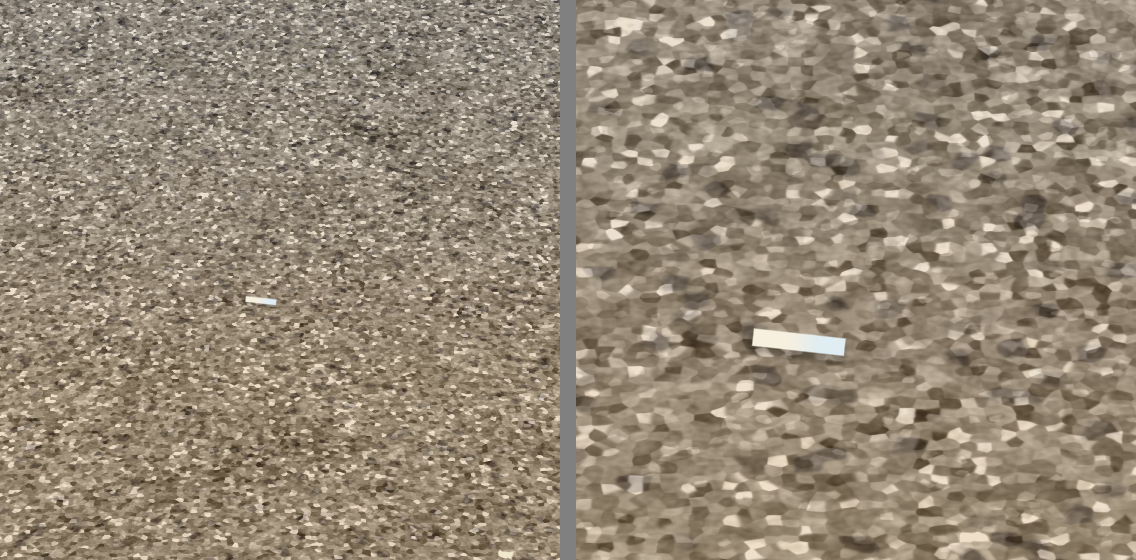
Left: the whole. Right: its middle third, enlarged.
Give the GLSL for this texture, as a Shadertoy shader.

```glsl
vec2 hash2(vec2 p) {
    vec3 q = fract(p.xyx * vec3(0.1031, 0.1030, 0.0973));
    q += dot(q, q.yzx + 33.33);
    return fract((q.xx + q.yz) * q.zy);
}

float gradientNoise(vec2 p) {
    vec2 i = floor(p), f = fract(p);
    vec2 u = f * f * f * (f * (f * 6.0 - 15.0) + 10.0);
    vec2 e = vec2(0.0, 1.0);
    float a = dot(hash2(i) * 2.0 - 1.0, f);
    float b = dot(hash2(i + e.yx) * 2.0 - 1.0, f - e.yx);
    float c = dot(hash2(i + e.xy) * 2.0 - 1.0, f - e.xy);
    float d = dot(hash2(i + e.yy) * 2.0 - 1.0, f - e.yy);
    return mix(mix(a, b, u.x), mix(c, d, u.x), u.y);
}

// Soft-edged cells: x = tone, y = share of dark stone, z = share of pale stone
vec3 grains(vec2 p) {
    vec2 cell = floor(p);
    vec3 sum = vec3(0.0);
    float total = 0.0;
    for (int y = -1; y <= 1; y++) {
        for (int x = -1; x <= 1; x++) {
            vec2 id = cell + vec2(x, y);
            vec2 offset = id + 0.1 + 0.8 * hash2(id) - p;
            float tone = hash2(id + 71.0).x;
            float weight = exp(-13.0 * dot(offset, offset));
            sum += weight * vec3(tone, smoothstep(0.13, 0.03, tone), smoothstep(0.88, 0.98, tone));
            total += weight;
        }
    }
    return sum / total;
}

float boxDistance(vec2 p, vec2 halfSize) {
    vec2 d = abs(p) - halfSize;
    return length(max(d, 0.0)) + min(max(d.x, d.y), 0.0);
}

vec2 rotate(vec2 p, float angle) {
    float c = cos(angle), s = sin(angle);
    return vec2(c * p.x + s * p.y, c * p.y - s * p.x);
}

void mainImage(out vec4 fragColor, in vec2 fragCoord) {
    vec2 uv = fragCoord / iResolution.y;
    float pixel = 1.0 / iResolution.y;

    // Ground plane: grains shrink and flatten towards the top
    vec2 ground = vec2((uv.x - 0.5) * (1.0 + 0.6 * uv.y), 1.75 * (uv.y + 0.3 * uv.y * uv.y)) + 3.0;
    ground += 0.004 * vec2(gradientNoise(ground * 45.0), gradientNoise(ground * 45.0 + 19.0));

    // Broad stains and drifts
    vec2 drift = rotate(uv, 0.15);
    float broad = gradientNoise(drift * vec2(3.0, 5.0) + 4.0)
                + 0.6 * gradientNoise(drift * vec2(8.0, 13.0) + 11.0);
    float stain = smoothstep(0.15, 0.6, broad);

    // Gravel of several sizes
    vec3 fine = grains(ground * 92.0);
    vec3 coarse = grains(rotate(ground, -0.12) * 52.0 + 40.0);
    vec3 chips = grains(ground * 120.0 + 7.0);
    float tone = 0.575 + 0.07 * broad - 0.11 * stain;
    tone += 0.27 * (fine.x - 0.5) + 0.07 * (coarse.x - 0.5);
    tone += 0.19 * fine.z + 0.14 * chips.z + 0.06 * coarse.z;
    tone -= 0.07 * fine.y + (0.10 + 0.06 * stain) * coarse.y;
    tone += 0.10 * gradientNoise(ground * 150.0) + 0.08 * gradientNoise(ground * 30.0);
    tone = clamp(tone, 0.24, 0.93);

    // Warm brown below, cool grey above, bluish dark stones
    vec3 color = vec3(tone, tone - 0.05, tone - 0.122);
    color += vec3(-0.025, 0.005, 0.05) * (smoothstep(0.2, 1.0, uv.y) - 0.4);
    color += vec3(-0.01, 0.0, 0.03) * coarse.y;
    color += vec3(0.015, 0.0, -0.02) * (hash2(floor(ground * 92.0)).y - 0.5) * fine.z;

    // White stick with a faint shadow
    vec2 stickPoint = rotate(uv - vec2(0.466, 0.463), -0.11);
    float shadow = boxDistance(stickPoint + vec2(0.0, 0.004), vec2(0.027, 0.005));
    color *= 1.0 - 0.25 * smoothstep(0.004, -0.002, shadow);
    float stick = boxDistance(stickPoint, vec2(0.0275, 0.0052));
    vec3 stickColor = mix(vec3(0.97, 0.94, 0.87), vec3(0.88, 0.93, 0.95), smoothstep(-0.01, 0.015, stickPoint.x));
    color = mix(color, stickColor, smoothstep(pixel, -pixel, stick));

    // Pale flake at the lower edge
    vec2 flakePoint = rotate(uv - vec2(0.902, 0.010), -0.2);
    float flake = boxDistance(flakePoint, vec2(0.012, 0.006)) + 0.006 * gradientNoise(uv * 90.0);
    color = mix(color, vec3(0.95, 0.91, 0.80), smoothstep(pixel, -pixel, flake));

    fragColor = vec4(color, 1.0);
}
```
